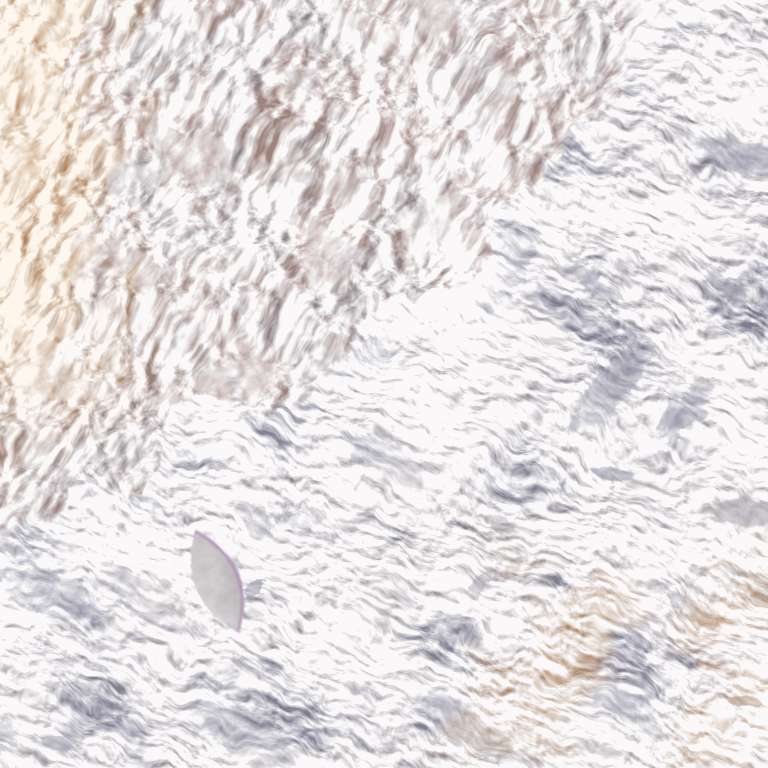
Give the GLSL for this texture, as a Shadertoy shader.

```glsl
// Sunlit, overexposed rock face: warm broken rock at upper left, pale flecked
// stone at lower right with cool angular shadows. Each area is an embossed,
// stretched noise; its darkness is subtracted from white along a tint.

const vec3 WHITE = vec3(0.98, 0.974, 0.977);
const vec3 NEUTRAL_DROP = vec3(0.98, 1.05, 1.01);
const vec3 WARM_DROP = vec3(0.80, 1.02, 1.08);
const vec3 COOL_DROP = vec3(1.08, 1.07, 0.90);
const vec3 OCHRE_DROP = vec3(0.55, 0.95, 1.35);
const vec3 CREAM_SHIFT = vec3(0.015, -0.008, -0.05);

const float PALE_ANGLE = -0.42;
const vec2 PALE_GRAIN = vec2(27.0, 62.0);
const float PALE_DARKNESS = 0.022;
const float PALE_CONTRAST = 0.092;
const float ROCK_ANGLE = 0.95;
const vec2 ROCK_GRAIN = vec2(25.0, 42.0);
const float ROCK_DARKNESS = 0.115;
const float ROCK_CONTRAST = 0.10;
const float SHARD_GRID = 7.0;
const float SHARD_SHARE = 0.7;
const vec2 LEAF_CENTER = vec2(0.283, 0.243);
const vec2 LEAF_SIZE = vec2(0.073, 0.030);
const float LEAF_ANGLE = -1.17;

vec2 hash2(vec2 p) {
    vec3 q = fract(p.xyx * vec3(0.1031, 0.1030, 0.0973));
    q += dot(q, q.yzx + 33.33);
    return fract((q.xx + q.yz) * q.zy);
}

float corner(vec2 cell, vec2 f, vec2 o) {
    return dot(hash2(cell + o) * 2.0 - 1.0, f - o);
}

float gradientNoise(vec2 p) {
    vec2 c = floor(p), f = p - c;
    vec2 w = f * f * f * (f * (f * 6.0 - 15.0) + 10.0);
    return mix(mix(corner(c, f, vec2(0, 0)), corner(c, f, vec2(1, 0)), w.x),
               mix(corner(c, f, vec2(0, 1)), corner(c, f, vec2(1, 1)), w.x), w.y);
}

// Fractal noise scaled to a spread of about one
float fbm(vec2 p) {
    float sum = 0.0, gain = 4.7;
    for (int i = 0; i < 4; i++) {
        sum += gain * gradientNoise(p);
        p = p * 1.9 + 17.3;
        gain *= 0.6;
    }
    return sum;
}

// Side-lit height difference
float relief(vec2 p) {
    return fbm(p + vec2(0.15, -0.32)) - fbm(p);
}

vec2 turned(vec2 p, float a) {
    return vec2(cos(a) * p.x + sin(a) * p.y, cos(a) * p.y - sin(a) * p.x);
}

// Scattered angular shadows on a jittered grid
float shards(vec2 p) {
    float cover = 0.0;
    vec2 cell = floor(p * SHARD_GRID);
    for (int j = -1; j <= 1; j++)
    for (int i = -1; i <= 1; i++) {
        vec2 id = cell + vec2(i, j);
        vec2 place = hash2(id + 5.0), form = hash2(id + 71.0), pick = hash2(id + 133.0);
        float angle = pick.y < 0.3 ? 0.85 : mix(-0.75, 0.05, form.x);
        vec2 d = abs(turned(p - (id + 0.2 + 0.6 * place) / SHARD_GRID, angle));
        d /= mix(vec2(0.022, 0.009), vec2(0.085, 0.028), form.y * form.y);
        float reach = mix(d.x + d.y, max(d.x, d.y), 0.5);
        float shape = 1.0 - smoothstep(0.8, 1.15, reach);
        cover = max(cover, step(pick.x, SHARD_SHARE) * shape * mix(0.55, 1.0, form.x));
    }
    return cover;
}

void mainImage(out vec4 fragColor, in vec2 fragCoord) {
    vec2 p = fragCoord / iResolution.y;
    float broad = fbm(p * 6.0 + 3.0);
    float fine = fbm(p * 34.0 + 40.0);
    vec2 bent = p + 0.006 * vec2(broad, fbm(p * 7.0 + 60.0));

    // Border between rock and pale stone, with a white notch
    float notch = 0.11 * exp(-pow((p.x - 0.245) / 0.04, 2.0));
    float border = p.y - (0.29 + 0.3 * p.x + 0.55 * p.x * p.x) - notch
                 + 0.024 * broad + 0.007 * fine;
    float rock = smoothstep(-0.012, 0.012, border);

    // Pale stone: slanting flecks, broken shade and shards
    vec2 slant = turned(bent, PALE_ANGLE);
    float drift = fbm(slant * vec2(5.0, 11.0) + 9.0);
    float rim = smoothstep(-0.13, -0.02, border);
    float grey = smoothstep(0.5, 0.9, p.x) * smoothstep(0.35, 0.65, p.y);
    float shade = shards(p + 0.004 * vec2(fine, broad));
    float pale = PALE_DARKNESS + PALE_CONTRAST * relief(slant * PALE_GRAIN)
               + 0.05 * drift + 0.09 * smoothstep(1.0, 1.8, drift)
               - 0.06 * rim + 0.035 * grey;
    pale = mix(pale, 0.22 + 0.3 * pale, shade * (1.0 - 0.6 * rim));
    float ochre = smoothstep(0.42, 0.1, length((p - vec2(0.86, 0.13)) * vec2(0.8, 1.5)))
                * smoothstep(-0.8, 1.2, broad);
    vec3 paleTint = mix(NEUTRAL_DROP, COOL_DROP, clamp(0.35 + 0.3 * drift + shade, 0.0, 1.0));
    paleTint = mix(paleTint, OCHRE_DROP, 0.75 * ochre);
    pale += 0.05 * ochre;

    // Warm rock: chaotic relief, bright veins, dark crevices, smooth plates
    float strand = fbm(turned(bent, 1.1) * vec2(5.0, 19.0));
    float plate = smoothstep(0.9, 1.5, fbm(p * 8.0 + 25.0));
    float rough = relief(turned(bent, ROCK_ANGLE) * ROCK_GRAIN + 0.25 * broad);
    float dark = ROCK_DARKNESS + ROCK_CONTRAST * rough * (1.0 - 0.6 * plate)
               + 0.03 * fine - 0.10 * smoothstep(0.9, 1.6, strand)
               + 0.13 * smoothstep(1.2, 2.2, -strand)
               - 0.13 * smoothstep(1.4, 1.8, broad) + 0.03 * plate;
    float cream = rock * (1.0 - smoothstep(0.05, 0.19, p.x + 0.03 * strand))
                * smoothstep(0.35, 0.6, p.y);
    dark -= 0.06 * cream;
    float warmth = clamp(0.6 + 0.35 * fbm(p * 9.0 + 80.0) + 0.2 * fine, 0.0, 1.0);
    vec3 rockTint = mix(mix(NEUTRAL_DROP, WARM_DROP, warmth), OCHRE_DROP, 0.6 * cream);

    // Smooth leaf-shaped flake with a purple right rim
    vec2 flake = turned(p - LEAF_CENTER, LEAF_ANGLE);
    float along = flake.x / LEAF_SIZE.x;
    float halfWidth = LEAF_SIZE.y * (1.0 - along * along);
    float leaf = 1.0 - smoothstep(-0.003, 0.003, abs(flake.y) - halfWidth);
    float leafRim = leaf * smoothstep(0.006, 0.001, abs(flake.y - halfWidth + 0.002));

    float drop = mix(mix(pale, dark, rock), 0.19 + 1.2 * flake.y + 0.015 * fine, leaf);
    vec3 tint = mix(mix(paleTint, rockTint, rock), NEUTRAL_DROP, leaf);
    vec3 color = WHITE + CREAM_SHIFT * cream - clamp(drop, 0.0, 0.45) * tint;
    color -= leafRim * vec3(0.05, 0.12, 0.03);
    fragColor = vec4(clamp(color, 0.0, 1.0), 1.0);
}
```
